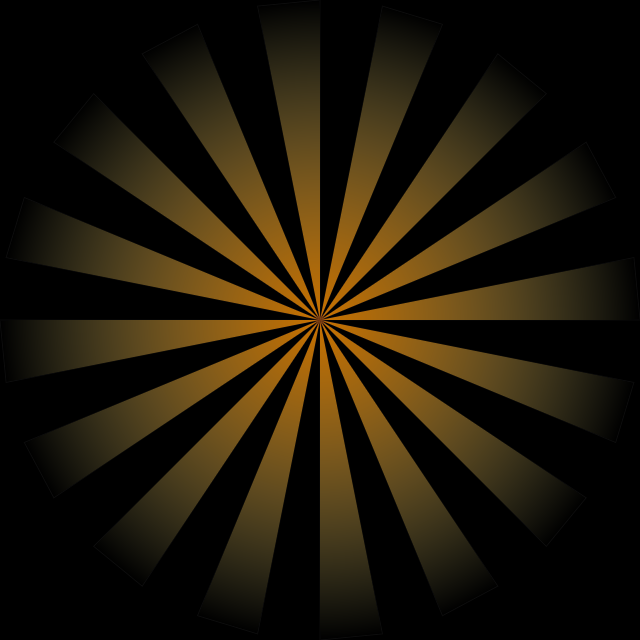
This background is drawn by a Shadertoy shader. Its source:

```glsl
const float TAU = 6.2831853;
const float RAY_COUNT = 16.0;
const float OUTER_RADIUS = 0.5;
const vec3 ORANGE = vec3(0.79, 0.45, 0.0);
const vec3 PALE_STRAW = vec3(0.92, 0.90, 0.58);
const vec3 HUB_RED = vec3(0.50, 0.23, 0.08);
const vec3 OUTLINE_GREY = vec3(0.055);

// Signed distance to a ring of flat-ended wedges; the first starts at angle 0.
float wedgeDistance(vec2 p, float count, float radius) {
    float period = TAU / count;
    float halfWidth = 0.25 * period;
    float angle = atan(p.y, p.x) - halfWidth;
    float local = mod(angle + 0.5 * period, period) - 0.5 * period;
    float r = length(p);
    float side = r * sin(abs(local) - halfWidth);
    float cap = r * cos(local) - radius * cos(halfWidth);
    return max(side, cap);
}

// Warm centre that pales while fading to black at the rim.
vec3 rayColor(float r, float radius) {
    float t = clamp(r / radius, 0.0, 1.0);
    return mix(ORANGE, PALE_STRAW, pow(t, 1.3)) * (1.0 - t);
}

// Soft coverage of a shape, one pixel wide.
float coverage(float dist, float pixel) {
    return clamp(0.5 - dist / pixel, 0.0, 1.0);
}

void mainImage(out vec4 fragColor, in vec2 fragCoord) {
    float scale = min(iResolution.x, iResolution.y);
    vec2 p = (fragCoord - 0.5 * iResolution.xy) / scale;
    float pixel = 1.0 / scale;
    float r = length(p);

    // Rays
    float dist = wedgeDistance(p, RAY_COUNT, OUTER_RADIUS);
    vec3 color = rayColor(r, OUTER_RADIUS) * coverage(dist, pixel);

    // Hairline outline
    float line = coverage(abs(dist) - 0.0006, pixel);
    color = max(color, OUTLINE_GREY * line);

    // Dark red hub where the rays converge
    float hub = 1.0 - smoothstep(0.003, 0.012, r);
    color = mix(color, HUB_RED, 0.6 * hub);

    fragColor = vec4(color, 1.0);
}
```
